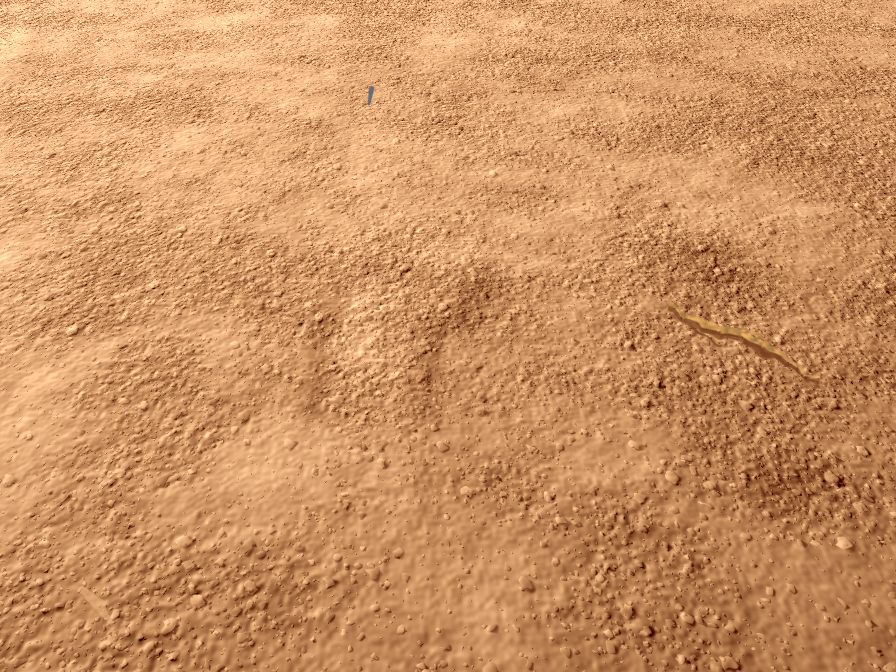
Write a WebGL 1 fragment shader that draws this texture.

```glsl
precision highp float;
// Dry orange earth seen at a slant: gravel, crumbly mounds, hollows and a few straws in low sun.
uniform vec2 u_resolution;

const vec3 DARK = vec3(0.47, 0.25, 0.12);
const vec3 MID = vec3(0.78, 0.55, 0.36);
const vec3 PALE = vec3(0.92, 0.70, 0.50);
const vec3 STRAW = vec3(0.88, 0.65, 0.36);
const vec3 POST = vec3(0.42, 0.42, 0.45);
const vec2 LIGHT = vec2(-0.8, 0.6);    // direction towards the sun
const float HORIZON = 1.4;             // height where the ground would vanish
const float TILT = 1.3;                // foreshortening of the ground
const float BASE_TONE = 0.81;
const float GRAIN = 0.23;
const float RELIEF = 0.13;
const float SHADOW = 0.29;

float hash(vec2 p) {
  vec3 q = fract(vec3(p.xyx) * 0.1031);
  q += dot(q, q.yzx + 33.33);
  return fract((q.x + q.y) * q.z);
}

float noise(vec2 p) {
  vec2 i = floor(p), f = fract(p);
  f = f * f * (3.0 - 2.0 * f);
  vec2 e = vec2(1.0, 0.0);
  return mix(mix(hash(i), hash(i + e), f.x),
             mix(hash(i + e.yx), hash(i + e.xx), f.x), f.y);
}

float fbm(vec2 p) {
  float sum = 0.0, amp = 0.5;
  for (int i = 0; i < 4; i++) {
    sum += amp * noise(p);
    p = mat2(1.6, 1.2, -1.2, 1.6) * p + 7.3;
    amp *= 0.5;
  }
  return sum / 0.9375;
}

float blob(vec2 p, vec2 center, vec2 radius) {
  vec2 d = (p - center) / radius;
  return exp(-dot(d, d));
}

// Distance to a segment whose width tapers
float taper(vec2 p, vec2 a, vec2 b, float width) {
  vec2 ab = b - a;
  float t = clamp(dot(p - a, ab) / dot(ab, ab), 0.0, 1.0);
  return length(p - a - ab * t) - width * (1.0 - 0.5 * t);
}

float stalk(vec2 p, vec2 a, vec2 b, float width, float px) {
  return 1.0 - smoothstep(-px, px, taper(p, a, b, width));
}

// Crumbled heaps, where gravel gathers
float heaps(vec2 p) {
  return blob(p, vec2(0.58, 0.50), vec2(0.09, 0.14))
       + 0.7 * blob(p, vec2(0.64, 0.59), vec2(0.15, 0.04))
       + 0.8 * blob(p, vec2(1.03, 0.635), vec2(0.10, 0.035));
}

// Shaded banks on either side of the main heap and behind the second
float banks(vec2 p) {
  float right = max(taper(p, vec2(0.73, 0.57), vec2(0.645, 0.49), 0.0), 0.0);
  float foot = max(taper(p, vec2(0.645, 0.49), vec2(0.64, 0.38), 0.0), 0.0);
  float left = max(taper(p, vec2(0.49, 0.54), vec2(0.46, 0.40), 0.0), 0.0);
  float edge = min(min(right, foot), left) / 0.022;
  return exp(-edge * edge) + blob(p, vec2(1.04, 0.635), vec2(0.08, 0.025))
       + 0.7 * blob(p, vec2(0.58, 0.60), vec2(0.12, 0.02));
}

float ground(vec2 p) {
  float ring = length((p - vec2(0.96, 0.26)) / vec2(0.065, 0.042)) - 1.0;
  return 0.03 * heaps(p) + 0.007 * exp(-ring * ring * 9.0)
       + 0.04 * fbm(p * vec2(8.0, 13.0));
}

// Scattered angular stones: x = cover, y = tone change, z = cast shadow
vec3 stones(vec2 g, float ratio, float depth, float freq, float density, float px) {
  vec2 s = g * freq;
  s += 0.30 * (vec2(noise(s * 3.0), noise(s * 3.0 + 19.0)) - 0.5);
  vec3 result = vec3(0.0);
  for (int j = -1; j <= 1; j++) {
    for (int i = -1; i <= 1; i++) {
      vec2 id = floor(s) + vec2(float(i), float(j));
      float size = hash(id + freq);
      if (hash(id + freq * 2.3) > density) continue;
      vec2 jitter = vec2(hash(id + 71.7), hash(id + 153.1)) - 0.5;
      vec2 d = s - id - 0.5 - 0.8 * jitter;
      d.y /= pow(ratio, 0.7);
      float radius = mix(0.12, 0.31, size * size);
      vec2 q = d / radius;
      float turn = 6.28 * hash(id + 9.1);
      vec2 axis = vec2(cos(turn), sin(turn));
      vec2 facet = abs(vec2(dot(q, axis), q.x * axis.y - q.y * axis.x));
      float body = mix(length(q), max(facet.x * 0.85, facet.y * 1.25), 0.6);
      float soft = clamp(px * freq / (radius * depth), 0.15, 0.7);
      float cover = 1.0 - smoothstep(1.0 - soft, 1.0 + soft, body);
      float shade = 0.05 + 0.15 * dot(q, LIGHT) + 0.14 * (hash(id + 5.5) - 0.5);
      result.y = mix(result.y, shade, cover);
      result.x = max(result.x, cover);
      result.z = max(result.z, 1.0 - smoothstep(0.5, 1.4, length(q + LIGHT * 0.9)));
    }
  }
  return result;
}

vec3 ramp(float tone) {
  vec3 low = mix(DARK, MID, (tone - DARK.r) / (MID.r - DARK.r));
  vec3 high = mix(MID, PALE, (tone - MID.r) / (PALE.r - MID.r));
  return clamp(tone < MID.r ? low : high, 0.0, 1.0);
}

void main() {
  vec2 p = gl_FragCoord.xy / u_resolution.y;
  float px = 1.0 / u_resolution.y;
  float depth = HORIZON - p.y;
  float ratio = TILT / depth;
  vec2 g = vec2((p.x - 0.67) / depth, ratio) + 20.0;
  vec2 w = p + 0.06 * (vec2(fbm(p * 14.0), fbm(p * 14.0 + 40.0)) - 0.5);

  // Broad light, patches and relief
  float heap = clamp(heaps(w), 0.0, 1.0);
  float patches = fbm(g * vec2(4.5, 6.0));
  float clumps = fbm(g * vec2(14.0, 17.0) + 5.0);
  float gravel = smoothstep(0.35, 0.65, 0.6 * patches + 0.4 * clumps);
  gravel = clamp(gravel + 0.7 * heap, 0.0, 1.0);
  float tone = BASE_TONE + 0.20 * (p.y - 0.5) - 0.11 * (p.x - 0.67);
  tone += 0.24 * (0.5 - patches) + 0.16 * (0.5 - clumps) + 0.03 * heap;
  tone -= 0.13 * banks(w);
  tone += RELIEF * (ground(w) - ground(w + LIGHT * 0.012)) / 0.012;

  // Sandy grain, lit from one side
  float rough = GRAIN * mix(0.55, 1.35, gravel);
  tone += rough * (noise(g * 70.0) - noise(g * 70.0 + LIGHT * 0.5));
  tone += rough * (noise(g * 160.0) - noise(g * 160.0 + LIGHT * 0.7));

  // Gravel from fine to coarse
  for (int k = 0; k < 3; k++) {
    float freq = 115.0 / pow(1.7, float(k));
    float density = mix(0.15, 0.85, gravel) * (1.0 - 0.3 * float(k));
    vec3 stone = stones(g, ratio, depth, freq, density, px);
    tone -= SHADOW * stone.z * (1.0 - stone.x);
    tone = mix(tone, mix(tone, BASE_TONE + 0.06 * p.y, 0.4) + stone.y, stone.x);
  }
  vec3 color = ramp(tone);

  // Dry frayed straws with shadows, and a small post far off
  for (int k = 0; k < 6; k++) {
    float n = float(k);
    vec2 a = vec2(0.995 + 0.028 * n, 0.545 - 0.012 * n);
    vec2 b = a + vec2(0.08, -0.015 - 0.045 * hash(vec2(n, 3.0)));
    vec2 bent = p + 0.012 * (noise(p * 45.0) - 0.5);
    color = mix(color, DARK, 0.7 * stalk(bent + vec2(0.0, 0.008), a, b, 0.004, px));
    color = mix(color, STRAW * mix(0.7, 1.1, noise(p * 160.0)), stalk(bent, a, b, 0.003, px));
  }
  color = mix(color, PALE, 0.6 * stalk(w, vec2(0.14, 0.125), vec2(0.175, 0.07), 0.009, px));
  color = mix(color, POST, stalk(p, vec2(0.553, 0.868), vec2(0.549, 0.845), 0.004, px));
  gl_FragColor = vec4(color, 1.0);
}
```
